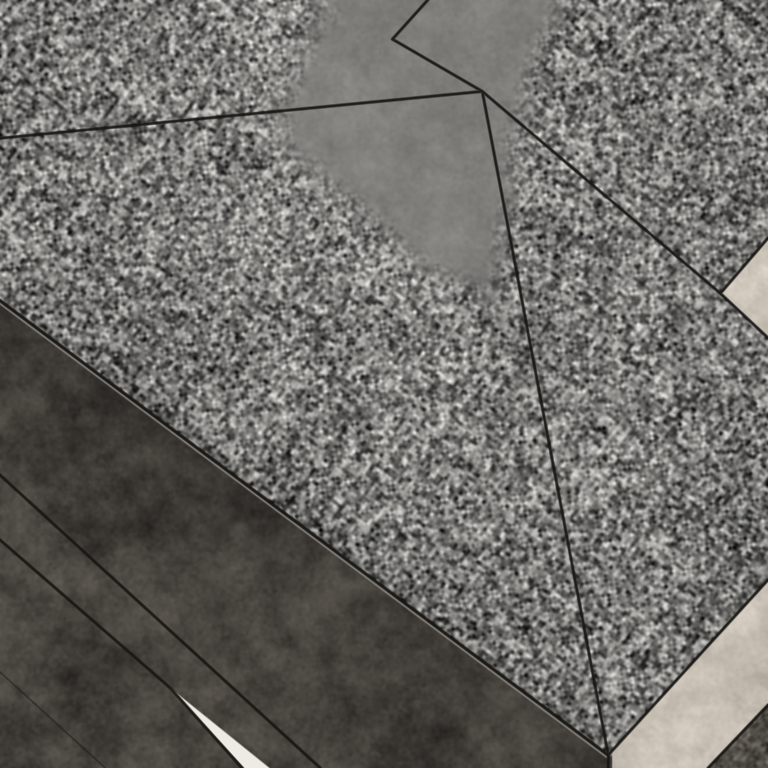
Write a three.js fragment shader that draws this texture.

```glsl
#define GRAIN_SCALE 165.0
#define GRAIN_DEPTH 0.44
#define SEAM_WIDTH 0.0019
#define SOFT 0.0014
#define SEAM_COLOR vec3(0.09, 0.085, 0.075)
#define STONE_TINT vec3(1.0, 0.995, 0.97)
#define SLATE_COLOR vec3(0.262, 0.248, 0.228)
#define CREAM_COLOR vec3(0.76, 0.725, 0.685)

varying vec2 vUv;

float hash(vec2 p) {
  vec3 q = fract(vec3(p.xyx) * 0.1031);
  q += dot(q, q.yzx + 33.33);
  return fract((q.x + q.y) * q.z);
}

float noise(vec2 p) {
  vec2 i = floor(p), f = fract(p);
  f = f * f * (3.0 - 2.0 * f);
  return mix(mix(hash(i), hash(i + vec2(1.0, 0.0)), f.x),
             mix(hash(i + vec2(0.0, 1.0)), hash(i + 1.0), f.x), f.y);
}

float fbm(vec2 p) {
  float sum = 0.0, amp = 0.5;
  for (int i = 0; i < 4; i++) {
    sum += amp * noise(p);
    p = mat2(1.6, 1.2, -1.2, 1.6) * p + 7.3;
    amp *= 0.5;
  }
  return sum / 0.9375;
}

// Signed distance to the line a-b, positive on its left
float side(vec2 p, vec2 a, vec2 b) {
  vec2 d = normalize(b - a);
  return d.x * (p.y - a.y) - d.y * (p.x - a.x);
}

float segment(vec2 p, vec2 a, vec2 b) {
  vec2 d = b - a;
  return length(p - a - d * clamp(dot(p - a, d) / dot(d, d), 0.0, 1.0));
}

float inside(float d) { return smoothstep(-SOFT, SOFT, d); }

float stroke(float d, float w) { return 1.0 - smoothstep(w - SOFT, w + SOFT, d); }

void main() {
  vec2 p = vUv;
  vec2 apex = vec2(0.628, 0.881), notch = vec2(0.511, 0.949);
  vec2 elbow = vec2(0.938, 0.618), foot = vec2(0.792, 0.017);
  vec2 ledge = vec2(0.0, 0.609);

  // Shared textures
  float cloud = fbm(p * 9.0) - 0.5;
  float mottle = fbm(p * 42.0 + 11.0) - 0.5;
  vec2 g = p * GRAIN_SCALE;
  float grain = noise(g) + noise(mat2(0.8, 0.6, -0.6, 0.8) * g * 1.35 + 31.0) - 1.0;

  // Speckled stone with a smooth worn patch
  float worn = side(p, vec2(0.36, 0.81), vec2(0.62, 0.61));
  worn = min(worn, side(p, vec2(0.42, 1.0), vec2(0.36, 0.81)));
  worn = min(worn, side(p, vec2(0.655, 0.60), vec2(0.675, 0.80)));
  float wornTop = min(side(p, vec2(0.42, 1.0), vec2(0.36, 0.81)),
                      side(p, vec2(0.675, 0.82), vec2(0.735, 1.0)));
  wornTop = min(wornTop, p.y - 0.82);
  worn = smoothstep(-0.025, 0.03, max(worn, wornTop) + 0.06 * cloud);
  float ledgeDist = side(p, ledge, foot);
  float tone = 0.495 + 0.13 * cloud - 0.09 * exp(-max(ledgeDist, 0.0) / 0.09);
  tone -= 0.05 * smoothstep(0.68, 1.0, p.x);
  tone -= 0.04 * smoothstep(0.4, 0.0, p.x) * smoothstep(0.6, 1.0, p.y);
  tone = mix(tone + GRAIN_DEPTH * grain, 0.495 + 0.08 * cloud + 0.025 * grain, worn);
  vec3 color = STONE_TINT * (tone + 0.09 * mottle);

  // Dark slate below the ledge
  float shade = 1.0 + 0.75 * cloud + 0.6 * mottle + 0.14 * grain;
  shade *= 1.0 - 0.15 * exp(-abs(ledgeDist) / 0.07);
  vec3 slate = SLATE_COLOR * shade;
  color = mix(color, slate, inside(-ledgeDist));

  // Cream strips at the right
  vec3 cream = CREAM_COLOR + 0.22 * cloud + 0.13 * mottle + 0.03 * grain;
  float lowerTop = side(p, foot, vec2(1.0, 0.245));
  float lowerEnd = side(p, vec2(0.922, 0.0), vec2(1.0, 0.082));
  float beyondFoot = p.x - 0.797;
  float strip = min(min(-lowerTop, lowerEnd), beyondFoot);
  color = mix(color, cream, inside(strip));
  color = mix(color, slate * 1.2 + 0.1 * grain, inside(-lowerEnd) * inside(beyondFoot));
  float upper = min(-side(p, elbow, vec2(1.0, 0.69)), side(p, elbow, vec2(1.0, 0.56)));
  color = mix(color, cream, inside(upper));

  // Pale sliver in the slate
  vec2 tip = vec2(0.222, 0.104);
  float sliver = min(-side(p, tip, vec2(0.351, 0.0)), side(p, tip, vec2(0.318, 0.0)));
  color = mix(color, vec3(0.93, 0.92, 0.89), inside(sliver));

  // Bright rim under the ledge
  float rim = stroke(abs(ledgeDist + 0.0035), 0.0012) * step(p.x, foot.x);
  color = mix(color, vec3(0.58, 0.565, 0.53), 0.8 * rim);

  // Dark seams
  float seam = segment(p, vec2(0.0, 0.820), apex);
  seam = min(seam, segment(p, apex, notch));
  seam = min(seam, segment(p, notch, vec2(0.557, 1.0)));
  seam = min(seam, segment(p, apex, elbow));
  seam = min(seam, segment(p, elbow, vec2(1.0, 0.69)));
  seam = min(seam, segment(p, elbow, vec2(1.0, 0.56)));
  seam = min(seam, segment(p, apex, foot));
  seam = min(seam, segment(p, ledge, foot));
  seam = min(seam, segment(p, foot, vec2(1.0, 0.245)));
  seam = min(seam, segment(p, foot, vec2(0.792, 0.0)));
  seam = min(seam, segment(p, vec2(0.922, 0.0), vec2(1.0, 0.082)));
  seam = min(seam, segment(p, vec2(0.0, 0.3815), vec2(0.417, 0.0)));
  seam = min(seam, segment(p, vec2(0.0, 0.297), tip));
  seam = min(seam, segment(p, tip, vec2(0.315, 0.0)));
  color = mix(color, SEAM_COLOR, 0.92 * stroke(seam, SEAM_WIDTH));
  float faint = segment(p, vec2(0.0, 0.125), vec2(0.137, 0.0));
  color = mix(color, SEAM_COLOR, 0.55 * stroke(faint, 0.001));

  gl_FragColor = vec4(clamp(color, 0.0, 1.0), 1.0);
}
```
